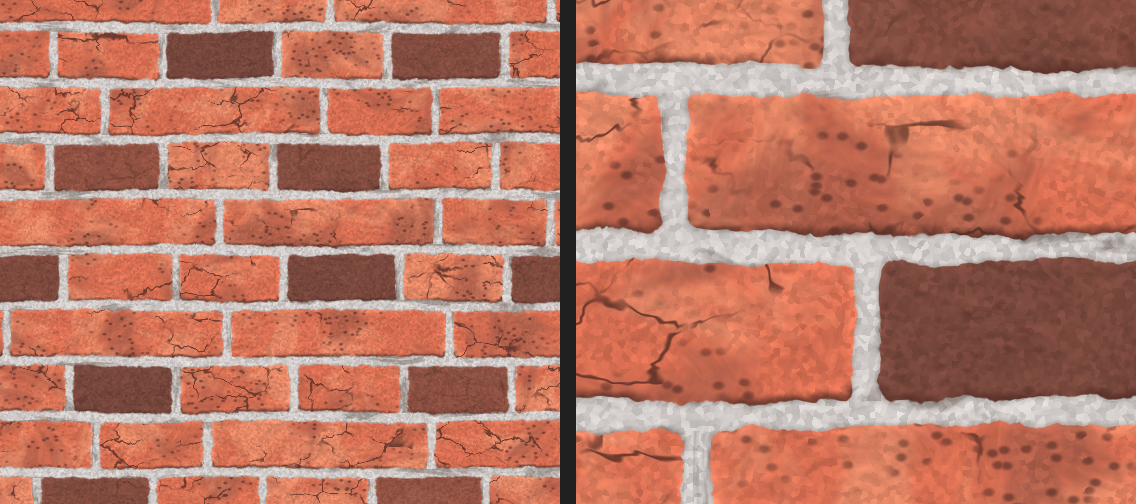
Left: the whole. Right: its middle third, enlarged.
This texture is drawn by a Shadertoy shader. Its source:

```glsl
// Weathered brick wall: rows of short bricks alternate with rows of long ones.
// Each brick is a rounded box with a ragged edge; cellular noise gives grain,
// pits and cracks, layered sines give stains and relief.

const float ROWS = 9.06;         // rows over the canvas height
const float ROW_START = 0.503;   // part of the top row that is cut off
const float UNITS = 5.0;         // short bricks over the canvas width
const vec2 JOINT = vec2(0.080, 0.088); // half mortar width, in row heights
const float CORNER = 0.06;
const float RAGGED = 0.028;
const float JITTER = 0.14;       // random shift of the upright joints

// Per row: sideways shift in units, and the unit where its pattern begins.
const float SHIFT[10] = float[10](-.06, .48, -.08, .45, -.07, .55, .04, .59, -.17, .35);
const float FIRST[10] = float[10](2., 1., 3., 0., 4., 2., 4., 3., 1., 3.);

const vec3 CLAY = vec3(0.84, 0.43, 0.32);
const vec3 CLAY_LIGHT = vec3(0.89, 0.53, 0.40);
const vec3 CLAY_STAIN = vec3(0.64, 0.35, 0.28);
const vec3 CLAY_BURNT = vec3(0.46, 0.275, 0.235);
const vec3 CRACK = vec3(0.32, 0.17, 0.14);
const vec3 MORTAR = vec3(0.82, 0.80, 0.79);
const vec3 MORTAR_SHADE = vec3(0.58, 0.54, 0.52);

vec2 hash2(vec2 p) {
    vec3 a = fract(p.xyx * vec3(.1031, .1030, .0973));
    a += dot(a, a.yzx + 33.33);
    return fract((a.xx + a.yz) * a.zy);
}

// Cellular noise: nearest distance, second distance, random value of the cell.
vec3 cells(vec2 p) {
    vec2 base = floor(p);
    vec3 best = vec3(9., 9., 0.);
    for (int y = -1; y <= 1; y++)
    for (int x = -1; x <= 1; x++) {
        vec2 id = base + vec2(x, y);
        vec2 rnd = hash2(id);
        float d = length(id + rnd - p);
        if (d < best.x) best = vec3(d, best.x, fract(rnd.x * 7.3 + rnd.y * 3.1));
        else best.y = min(best.y, d);
    }
    return best;
}

// Layered, warped sines, about -1 to 1.
float waves(vec2 p) {
    float sum = 0., amp = 0.6;
    for (int i = 0; i < 5; i++) {
        p = mat2(.8, .6, -.6, .8) * p * 1.8 + 1.7;
        p += 0.7 * sin(p.yx * 0.8);
        sum += amp * sin(p.x) * sin(p.y);
        amp *= 0.65;
    }
    return sum;
}

float jointX(float k, float row) {
    return 2. * (k + SHIFT[int(row)]) + JITTER * (hash2(vec2(mod(k, UNITS), row) + 3.).x - .5);
}

void mainImage(out vec4 fragColor, in vec2 fragCoord) {
    // Wall space: one unit is one row height, y runs down.
    vec2 uv = fragCoord / iResolution.xy;
    vec2 q = vec2(uv.x * UNITS * 2., (1. - uv.y) * ROWS + ROW_START);
    float px = ROWS / iResolution.y;
    float row = clamp(floor(q.y + .02 * sin(q.x * 1.3 + floor(q.y))), 0., 9.);
    bool shortRow = mod(row, 2.) > .5;

    // Find the unit, then join pairs of units in the long rows.
    float k = floor(q.x * .5 - SHIFT[int(row)]);
    if (q.x < jointX(k, row)) k -= 1.;
    else if (q.x > jointX(k + 1., row)) k += 1.;
    float order = mod(k - FIRST[int(row)], UNITS);
    float span = 1.;
    if (!shortRow && order > .5) {
        span = 2.;
        k -= 1. - mod(order, 2.);
    }
    float left = jointX(k, row), right = jointX(k + span, row);
    vec2 rnd = hash2(vec2(mod(k, UNITS), row) + 41.);

    // Brick outline
    vec2 p = q - vec2(.5 * (left + right), row + .5);
    p.y += .02 * sin(q.x * 1.3 + row);
    vec2 size = vec2(.5 * (right - left), .5) - JOINT;
    vec2 corner = abs(p) - size + CORNER;
    float dist = length(max(corner, 0.)) + min(max(corner.x, corner.y), 0.) - CORNER;
    dist += RAGGED * (waves(q * 3.5) + .7 * (cells(q * 11.).x - .5));
    float brick = 1. - smoothstep(-px, px, dist);

    // Shared grain and relief, lit from above
    vec3 grain = cells(q * 26.);
    float relief = waves(q * 4.) - waves(q * 4. + vec2(.04, .16));
    float speck = grain.z - .5;

    // Clay: tint, burnt bricks, stains
    vec2 s = q + rnd * 37.;
    float stain = waves(s * 1.1);
    vec3 clay = mix(CLAY, CLAY_LIGHT, smoothstep(-.3, .7, waves(s * 1.7 + 5.) + rnd.x - .5));
    clay = mix(clay, CLAY_STAIN, .75 * smoothstep(.05, .8, stain + .35 * (rnd.y - .5) + .5 * speck));
    bool burnt = shortRow && (order < .5 || order == 2.);
    if (burnt) clay = mix(clay, CLAY_BURNT, .72 + .28 * rnd.y);
    clay *= 1. + .16 * speck + .10 * relief;

    // Cracks and pits
    vec2 bend = .22 * vec2(waves(s * 2.), waves(s * 2. + 8.));
    vec3 web = cells(s * vec2(1.3, 2.1) + bend);
    float crack = (1. - smoothstep(.01, .07, web.y - web.x)) * smoothstep(.0, .45, waves(s * .9 + 2.));
    vec3 pit = cells(s * vec2(8., 11.));
    float pits = (1. - smoothstep(.12, .4, pit.x)) * step(.62, pit.z) * smoothstep(-.1, .5, stain);
    clay = mix(clay, CRACK, max(.8 * crack, .6 * pits) * (burnt ? .5 : 1.));

    // Dark lower lip, paler upper rim
    float rim = smoothstep(-.07, .0, dist);
    float under = smoothstep(-.05, .05, p.y - size.y + .1);
    clay = mix(clay, CRACK, .75 * rim * under * smoothstep(-.7, .3, waves(q * 2.3 + 4.)));
    clay *= 1. + .08 * rim * (1. - under);

    // Mortar: grit, streaks along the joint, shade beside the bricks
    bool upright = abs(p.x) > size.x && abs(p.y) < size.y;
    float streak = waves(q * (upright ? vec2(5., 1.4) : vec2(1.4, 5.)) + 11.);
    float shade = .75 * smoothstep(.1, .75, streak) + .4 * (1. - smoothstep(.0, .035, dist));
    vec3 mortar = mix(MORTAR, MORTAR_SHADE, min(shade, 1.));
    mortar *= 1. + .17 * speck + .07 * relief;

    fragColor = vec4(clamp(mix(mortar, clay, brick), 0., 1.), 1.);
}
```
